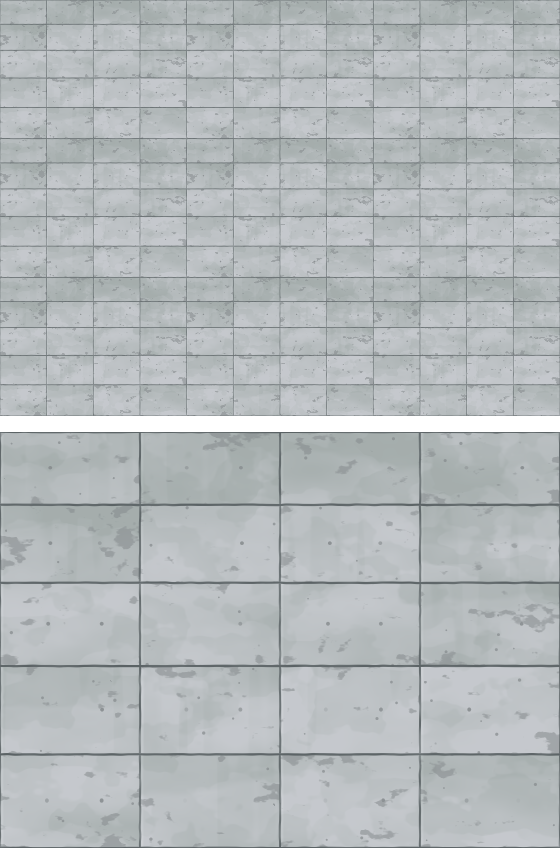
Top, the full canvas; bottom, a detail of the centre.
Reproduce this texture procedurally as a WebGL 1 fragment shader.

```glsl
precision highp float;
// Weathered concrete panels: a block of 4 x 5 panels with growing rows, repeated 3 x 3.
uniform vec2 u_resolution;

float hash(vec2 p) {
  vec3 q = fract(vec3(p.xyx) * 0.1031);
  q += dot(q, q.yzx + 33.33);
  return fract((q.x + q.y) * q.z);
}

// Value noise that wraps over the unit square
float noise(vec2 p, vec2 period) {
  p *= period;
  vec2 i = floor(p), f = fract(p);
  f = f * f * (3.0 - 2.0 * f);
  vec2 a = mod(i, period), b = mod(i + 1.0, period);
  return mix(mix(hash(a), hash(vec2(b.x, a.y)), f.x),
             mix(hash(vec2(a.x, b.y)), hash(b), f.x), f.y);
}

float fbm(vec2 p, vec2 period) {
  float sum = 0.0, amp = 0.5;
  for (int i = 0; i < 4; i++) {
    sum += amp * noise(p + 0.37 * float(i), period);
    period *= 2.0;
    amp *= 0.5;
  }
  return sum / 0.9375;
}

// Share of a pixel covered by a line of half width w at signed distance d
float lineCover(float d, float w, float px) {
  return (clamp(d + 0.5 * px, -w, w) - clamp(d - 0.5 * px, -w, w)) / px;
}

float discCover(float d, float r, float px) {
  return clamp((r - d) / px + 0.5, 0.0, 1.0) * min(1.0, 2.0 * r / px);
}

void main() {
  vec2 uv = gl_FragCoord.xy / u_resolution;
  vec2 block = fract(vec2(uv.x, 1.0 - uv.y) * 3.0);
  float px = 3.0 / u_resolution.x;
  float aspect = 0.742;

  // Panel grid: each row is a little taller than the one above
  float row = sqrt(182.25 + 160.0 * block.y) - 13.5;
  vec2 grid = vec2(block.x * 4.0, row);
  vec2 panel = mod(floor(grid), vec2(4.0, 5.0));
  vec2 local = fract(grid);
  float joint = floor(row + 0.5);
  float dx = (fract(grid.x + 0.5) - 0.5) / 4.0;
  float dy = (block.y - joint * (0.16875 + 0.00625 * joint)) * aspect;
  float edge = min(abs(dx), abs(dy));
  float tone = hash(panel + 7.0);
  vec2 shifted = block + vec2(hash(panel + 19.0), hash(panel + 43.0));

  // Broad tone: darker upper rows, uneven panels, large clouds
  float cloud = fbm(shifted, vec2(6.0, 7.0));
  float stain = 0.1 + 0.65 * (0.5 - tone) + 0.95 * (0.45 - block.y);
  stain += 0.35 * (1.0 - min(panel.y, 1.0));
  stain += 1.9 * (0.5 - cloud);

  // Darker and paler patches, stained upper bands and upright runs
  stain += 0.45 * smoothstep(0.57, 0.62, fbm(shifted + 0.41, vec2(11.0, 10.0)));
  stain -= 0.4 * smoothstep(0.57, 0.62, fbm(shifted + 0.73, vec2(9.0, 10.0)));
  float band = 0.3 + 0.7 * (cloud - 0.5);
  stain += 0.45 * step(0.6, hash(panel + 61.0)) * (1.0 - smoothstep(band, band + 0.1, local.y));
  float run = smoothstep(0.62, 0.8, noise(shifted, vec2(48.0, 3.0)));
  stain += 0.25 * run * step(0.65, hash(panel + 83.0));
  stain += 0.2 * exp(-edge / 0.006);
  vec3 color = mix(vec3(0.73, 0.75, 0.76), vec3(0.67, 0.70, 0.70), clamp(stain, -0.7, 1.4));

  // Small ragged grime, gathered in a few areas and along the joints
  float dirt = smoothstep(0.55, 0.85, noise(shifted, vec2(9.0, 13.0)));
  float flecks = fbm(shifted + 0.19, vec2(32.0, 40.0)) + 0.15 * dirt + 0.1 * exp(-edge / 0.007);
  float grime = 0.55 * smoothstep(0.76, 0.86, flecks);

  // Scattered air pits
  vec2 cell = floor(block * vec2(32.0, 24.0));
  vec2 spot = 0.3 + 0.4 * vec2(hash(cell + 101.0), hash(cell + 157.0));
  float pitDist = length(fract(block * vec2(32.0, 24.0)) - spot) / 32.0;
  float pitSize = 0.0013 + 0.0017 * hash(cell + 211.0);
  grime = max(grime, 0.7 * step(hash(cell + 263.0), 0.06 + 0.12 * dirt) * discCover(pitDist, pitSize, px));

  // Tie holes at half height, some of them filled
  for (int i = 0; i < 2; i++) {
    float side = float(i);
    float chance = hash(panel + 307.0 + 31.0 * side);
    vec2 hole = vec2(0.3 + 0.38 * side + 0.06 * chance, 0.5);
    float d = length((local - hole) * vec2(0.25, 0.148));
    grime = max(grime, 0.85 * smoothstep(0.25, 0.8, chance) * discCover(d, 0.0034, px));
  }
  color = mix(color, vec3(0.52, 0.54, 0.55), grime);

  // Joints: thin uneven grooves, with a pale lip beside the upright ones
  float wear = noise(block, vec2(40.0, 30.0));
  float wobble = 0.0012 * (noise(block + 0.3, vec2(64.0, 48.0)) - 0.5);
  color += 0.03 * lineCover(dx - 0.004, 0.002, px);
  float upright = lineCover(dx + wobble, 0.0018, px) * (0.55 + 0.4 * wear);
  float level = lineCover(dy + wobble, 0.002, px) * (0.82 + 0.18 * wear);
  color = mix(color, vec3(0.35, 0.38, 0.39), max(upright, level));

  gl_FragColor = vec4(color, 1.0);
}
```
